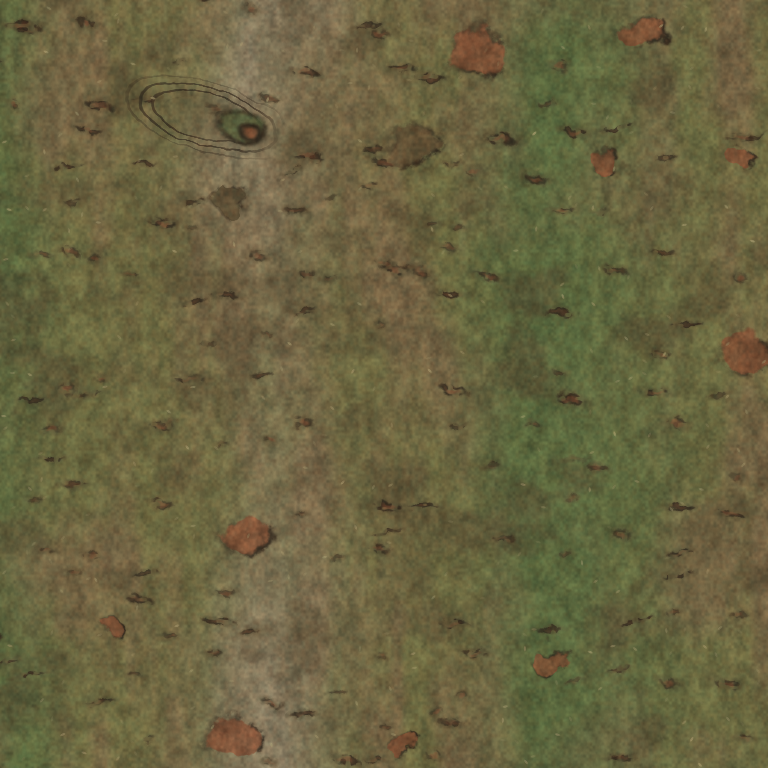
Reproduce this texture procedurally as a Shadertoy shader.

```glsl
const vec3 BROWN = vec3(0.460, 0.388, 0.268);
const vec3 OLIVE = vec3(0.425, 0.410, 0.250);
const vec3 ALGAE = vec3(0.345, 0.400, 0.235);
const vec3 PALE  = vec3(0.530, 0.478, 0.375);
const vec3 DARK  = vec3(0.190, 0.150, 0.110);
const vec3 SHADE = vec3(0.330, 0.285, 0.190);
const vec3 RUST  = vec3(0.500, 0.300, 0.200);
const vec3 FLECK = vec3(0.620, 0.570, 0.410);

const float GRAIN = 0.085;
const float FIBRE = 0.22;
const vec2 KNOT = vec2(0.315, 0.835);
const float KNOT_TILT = -0.28;

float hash(vec2 p) {
    vec3 q = fract(p.xyx * 0.1031);
    q += dot(q, q.yzx + 33.33);
    return fract((q.x + q.y) * q.z);
}

float noise(vec2 p) {
    vec2 i = floor(p), f = fract(p);
    f = f * f * (3.0 - 2.0 * f);
    return mix(mix(hash(i), hash(i + vec2(1, 0)), f.x),
               mix(hash(i + vec2(0, 1)), hash(i + 1.0), f.x), f.y);
}

float fbm(vec2 p) {
    float sum = 0.0, amp = 0.516;
    for (int i = 0; i < 5; i++) {
        sum += amp * noise(p);
        p = mat2(1.6, 1.2, -1.2, 1.6) * p + 17.3;
        amp *= 0.5;
    }
    return sum;
}

// Unrotated octaves keep stretched noise aligned with the trunk
float streaks(vec2 p) {
    return 0.55 * noise(p) + 0.3 * noise(p * 2.1 + 9.0) + 0.15 * noise(p * 4.3 + 31.0);
}

float band(float x, float centre, float width) {
    float d = (x - centre) / width;
    return exp(-d * d);
}

mat2 rotation(float a) {
    return mat2(cos(a), sin(a), -sin(a), cos(a));
}

// Offset to the nearest scattered feature (xy) and its random seeds (zw)
vec4 scatter(vec2 uv, float cells, float chance, float salt) {
    vec2 p = uv * cells, home = floor(p);
    vec4 nearest = vec4(9.0, 9.0, 0.0, 0.0);
    for (int y = -1; y <= 1; y++)
    for (int x = -1; x <= 1; x++) {
        vec2 id = home + vec2(x, y) + salt;
        if (hash(id + 5.7) > chance) continue;
        vec2 seed = vec2(hash(id + 41.3), hash(id + 83.9));
        vec2 offset = p - (id - salt) - 0.15 - 0.7 * seed.yx;
        if (dot(offset, offset) < dot(nearest.xy, nearest.xy))
            nearest = vec4(offset, hash(id + 127.1), hash(id + 211.7));
    }
    return vec4(nearest.xy / cells, nearest.zw);
}

// Broad vertical bands of bare bark, algae and bleached bark
vec3 barkBase(vec2 uv) {
    float x = uv.x + 0.14 * (fbm(uv * vec2(5.0, 2.5)) - 0.5);
    float blotch = fbm(uv * 8.0 + 3.0);
    float streak = streaks(uv * vec2(22.0, 3.5));
    vec3 col = mix(BROWN, OLIVE, smoothstep(0.35, 0.65, 0.5 * blotch + 0.5 * streak));
    float algae = band(x, 0.73, 0.09) + band(x, -0.01, 0.08) + 0.35 * band(x, 0.84, 0.09);
    col = mix(col, ALGAE, clamp(algae * (0.35 + blotch), 0.0, 0.95));
    float ends = 0.35 + 0.65 * smoothstep(0.08, 0.4, abs(uv.y - 0.48));
    col = mix(col, PALE, 0.85 * ends * band(x, 0.37, 0.08) * (0.5 + streak));
    float moss = smoothstep(0.52, 0.75, fbm(uv * vec2(13.0, 16.0) + 50.0));
    return mix(col, SHADE, 0.5 * moss);
}

// Short horizontal pores with dark edges and warm cores
void addPores(inout vec3 col, vec2 uv, float cells, float chance, float salt) {
    vec2 wobble = vec2(fbm(uv * 75.0), fbm(uv * 75.0 + 60.0)) - 0.5;
    vec4 s = scatter(uv + 0.014 * wobble, cells, chance, salt);
    vec2 size = vec2(0.007 + 0.013 * s.z, 0.0028 + 0.0045 * s.w * s.w);
    float d = length(rotation(0.5 * (s.w - 0.5)) * s.xy / size);
    float crumbs = smoothstep(0.32, 0.62, noise(uv * vec2(150.0, 210.0)));
    col = mix(col, SHADE, 0.45 * smoothstep(2.0, 0.6, d));
    col = mix(col, DARK, (0.3 + 0.5 * s.z) * crumbs * smoothstep(1.25, 0.7, d));
    col = mix(col, RUST, 0.5 * s.w * smoothstep(0.75, 0.2, d));
}

// Flaked scars: rusty or brown floor with a broken dark rim
void addScars(inout vec3 col, vec2 uv) {
    vec2 wobble = vec2(fbm(uv * 28.0), fbm(uv * 28.0 + 90.0)) - 0.5;
    vec4 s = scatter(uv + 0.045 * wobble, 4.5, 0.55, 12.0);
    float radius = 0.012 + 0.026 * s.z * s.z;
    float d = length(s.xy * vec2(0.85, 1.2)) / radius;
    float inside = smoothstep(1.05, 0.88, d);
    vec3 floorCol = mix(SHADE, RUST, smoothstep(0.2, 0.45, s.w));
    col = mix(col, floorCol * (0.8 + 0.4 * fbm(uv * 60.0)), 0.78 * inside);
    float side = smoothstep(-0.5, 1.0, dot(s.xy / radius, vec2(0.7, -0.3)));
    float broken = smoothstep(0.38, 0.6, fbm(uv * 55.0 + 7.0));
    col = mix(col, DARK, (0.35 + 0.55 * side) * broken * band(d, 1.02, 0.16));
}

// One branch knot: a mossy eye between tapering curved creases
void addKnot(inout vec3 col, vec2 uv) {
    vec2 p = rotation(-KNOT_TILT) * (uv - KNOT);
    p += 0.012 * (vec2(fbm(uv * 30.0), fbm(uv * 30.0 + 20.0)) - 0.5);
    float eye = length(p * vec2(1.0, 1.35));
    float lid = length((p + vec2(0.045, 0.0)) * vec2(1.0, 2.5));
    float crease = smoothstep(0.45, 0.95, sin(lid * 330.0 + 5.0 * fbm(uv * 18.0)));
    float zone = smoothstep(0.055, 0.075, lid) * smoothstep(0.13, 0.09, lid);
    col = mix(col, SHADE, 0.35 * smoothstep(0.13, 0.04, lid));
    col = mix(col, DARK, 0.65 * crease * zone * smoothstep(0.07, 0.0, p.x));
    col = mix(col, ALGAE * 0.85, 0.7 * smoothstep(0.034, 0.024, eye));
    col = mix(col, DARK, 0.8 * band(eye, 0.028, 0.005) * smoothstep(0.2, 0.6, fbm(uv * 45.0)));
    float core = length((p - vec2(0.012, -0.004)) * vec2(1.0, 1.3));
    col = mix(col, mix(RUST, DARK, smoothstep(0.004, 0.012, core)), 0.85 * smoothstep(0.018, 0.011, core));
}

void mainImage(out vec4 fragColor, in vec2 fragCoord) {
    vec2 uv = fragCoord / iResolution.xy;
    vec3 col = barkBase(uv);
    addPores(col, uv, 13.0, 0.5, 30.0);
    addPores(col, uv, 19.0, 0.22, 70.0);
    addScars(col, uv);
    addKnot(col, uv);

    // Tiny pale flecks
    vec4 s = scatter(uv, 42.0, 0.22, 150.0);
    float fleck = length(rotation(6.28 * s.z) * s.xy / vec2(0.0035, 0.0016));
    col = mix(col, FLECK, 0.6 * s.w * smoothstep(1.3, 0.5, fleck));

    // Fine fibre and grain
    float fibre = fbm(uv * vec2(85.0, 55.0)) - 0.5;
    float grain = noise(uv * 260.0) - 0.5;
    col *= 1.0 + 2.0 * (FIBRE * fibre + GRAIN * grain);
    col += 0.025 * (noise(uv * 190.0 + 40.0) - 0.5) * vec3(1.0, -0.4, -0.6);
    fragColor = vec4(clamp(col, 0.0, 1.0), 1.0);
}
```
